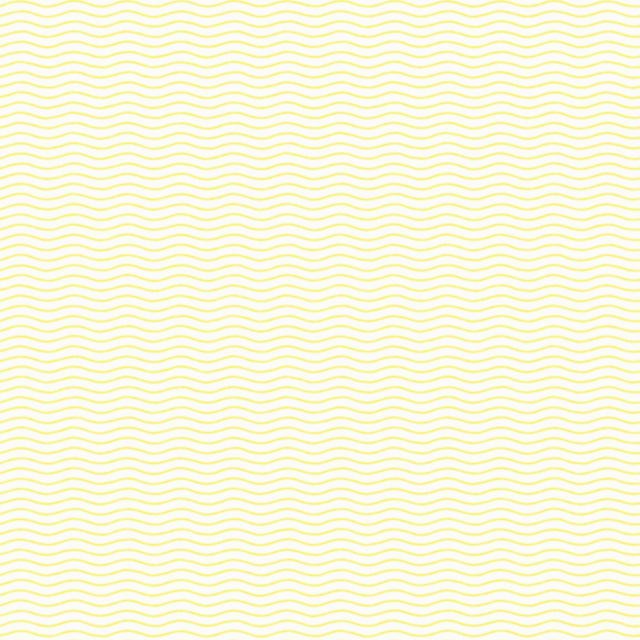
Give the GLSL for this pattern, as a WebGL 2 fragment shader.

```glsl
#version 300 es
precision highp float;
// Fine yellow wavy lines stacked on near-white paper.
// Each row is one cosine; a narrow bell profile around it gives the line and its
// pale halo, with fine wrapping variation in position, weight, tint and grain.

uniform vec2 u_resolution;
out vec4 fragColor;

const float TAU = 6.2831853;
const float WAVES = 12.0;         // crests across
const float ROWS = 63.0;          // lines down
const float CREST_PHASE = 0.39;   // first crest, in wavelengths from the left
const float ROW_PHASE = 0.63;     // first line, in row pitches from the bottom
const float AMPLITUDE = 0.0042;   // in canvas heights
const float LINE_SPREAD = 0.13;   // bell width, in row pitches
const float HALO_SPREAD = 0.30;
const float WEIGHT_WEAR = 0.24;   // variation in line strength
const float WOBBLE = 0.07;        // uneven line position, in row pitches
const float GRAIN = 1.0;          // how far paper drifts towards the halo tint

const vec3 PAPER = vec3(0.992, 0.978, 1.0);
const vec3 HALO = vec3(0.98, 0.998, 0.94);
const vec3 LINE_WARM = vec3(0.985, 0.925, 0.53);
const vec3 LINE_COOL = vec3(0.97, 0.955, 0.43);

float hash(vec2 p) {
    vec3 q = fract(vec3(p.xyx) * 0.1031);
    q += dot(q, q.yzx + 33.33);
    return fract((q.x + q.y) * q.z);
}

// Value noise on a grid of whole cells, wrapping at the canvas edges.
float wrapNoise(vec2 uv, vec2 cells) {
    vec2 p = uv * cells;
    vec2 i = floor(p);
    vec2 f = smoothstep(0.0, 1.0, p - i);
    vec2 a = mod(i, cells);
    vec2 b = mod(i + 1.0, cells);
    return mix(mix(hash(a), hash(vec2(b.x, a.y)), f.x),
               mix(hash(vec2(a.x, b.y)), hash(b), f.x), f.y);
}

float bell(float d, float spread) {
    return exp(-d * d / (spread * spread));
}

void main() {
    vec2 uv = gl_FragCoord.xy / u_resolution;

    // Distance to the nearest wave, in row pitches, corrected for slope
    float angle = TAU * (uv.x * WAVES - CREST_PHASE);
    float slope = AMPLITUDE * TAU * WAVES * sin(angle);
    float height = (uv.y - AMPLITUDE * cos(angle)) * ROWS - ROW_PHASE;
    float row = mod(floor(height + 0.5), ROWS);
    vec2 onRow = vec2(uv.x, (row + 0.001) / ROWS);
    float wobble = WOBBLE * (wrapNoise(onRow, vec2(WAVES * 6.0, ROWS)) - 0.5);
    float d = fract(height + 0.5) - 0.5 + wobble;
    d *= inversesqrt(1.0 + slope * slope);

    // Keep the profile at least a pixel wide
    float pixel = ROWS / u_resolution.y;
    float spread = max(LINE_SPREAD, 0.7 * pixel);

    // Uneven strength and tint along and between rows
    float strength = 1.0 - WEIGHT_WEAR * wrapNoise(onRow, vec2(WAVES * 20.0, ROWS));
    float tint = wrapNoise(uv, vec2(192.0));

    // Grainy paper and halo, then line
    float grain = GRAIN * smoothstep(0.4, 0.9, wrapNoise(uv, vec2(224.0)));
    vec3 color = mix(PAPER, HALO, max(bell(d, HALO_SPREAD), grain));
    color = mix(color, mix(LINE_WARM, LINE_COOL, tint), strength * bell(d, spread));
    fragColor = vec4(clamp(color, 0.0, 1.0), 1.0);
}
```
